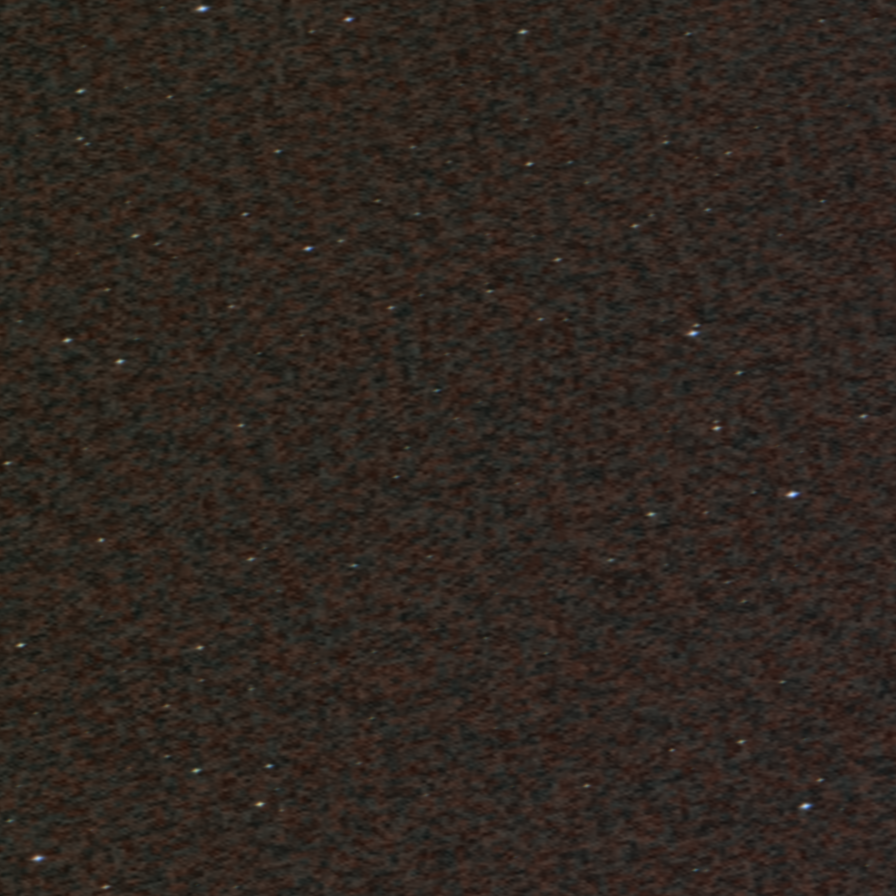
Reproduce this texture procedurally as a three.js fragment shader.

```glsl
// Noisy brown night sky with small, slightly streaked stars.
#define SKY_LEFT vec3(0.180, 0.150, 0.116)
#define SKY_RIGHT vec3(0.192, 0.153, 0.138)
#define GRAIN_SCALE vec2(125.0, 225.0)
#define GRAIN_CONTRAST 0.17
#define WARM_SHIFT vec3(0.075, -0.012, -0.030)
#define TILT 0.20
#define STAR_RADIUS vec2(0.0040, 0.0021)
#define FRINGE 0.0008

varying vec2 vUv;

float hash(vec2 p) {
  return fract(sin(dot(p, vec2(127.1, 311.7))) * 43758.545);
}

float noise(vec2 p) {
  vec2 cell = floor(p);
  vec2 f = fract(p);
  f = f * f * (3.0 - 2.0 * f);
  float low = mix(hash(cell), hash(cell + vec2(1.0, 0.0)), f.x);
  float high = mix(hash(cell + vec2(0.0, 1.0)), hash(cell + vec2(1.0, 1.0)), f.x);
  return mix(low, high, f.y);
}

vec2 rotate(vec2 p, float angle) {
  float c = cos(angle);
  float s = sin(angle);
  return vec2(c * p.x + s * p.y, c * p.y - s * p.x);
}

// Soft elongated spot, tapering to points at its ends
float spot(vec2 offset, float size) {
  vec2 q = abs(rotate(offset, TILT)) / (STAR_RADIUS * size);
  return exp(-dot(q, q) - 0.6 * q.x * q.y);
}

// One jittered star per chosen cell, with red and blue edges
vec3 starLayer(vec2 uv, float cells, float density, float size, vec2 glow, float blueness) {
  vec3 light = vec3(0.0);
  vec2 home = floor(uv * cells);
  for (int y = -1; y <= 1; y++) {
    for (int x = -1; x <= 1; x++) {
      vec2 cell = home + vec2(float(x), float(y));
      vec2 seed = cell + cells * 3.7;
      float present = step(hash(seed), density);
      vec2 jitter = vec2(hash(seed + 17.3), hash(seed + 41.9));
      vec2 offset = uv - (cell + jitter) / cells;
      float power = hash(seed + 73.1);
      float radius = size * mix(0.8, 1.15, power);
      vec2 shift = vec2(FRINGE, -0.3 * FRINGE) * size;
      vec3 shape = vec3(spot(offset + shift, radius),
                        spot(offset, radius),
                        spot(offset - shift, radius));
      vec3 warm = vec3(0.92, 1.0, 0.70);
      vec3 cool = vec3(0.70, 0.98, 1.0);
      vec3 tint = mix(warm, cool, hash(seed + 97.7));
      tint = mix(tint, vec3(0.75, 0.88, 1.15), blueness);
      light += present * shape * tint * mix(glow.x, glow.y, power * power);
    }
  }
  return light;
}

void main() {
  // Slow colour drift towards purple at the lower right
  float drift = smoothstep(0.0, 1.4, vUv.x + 0.4 * (1.0 - vUv.y));
  vec3 color = mix(SKY_LEFT, SKY_RIGHT, drift);

  // Streaky luminance grain and softer colour blotches
  vec2 p = rotate(vUv, TILT);
  float coarse = noise(p * GRAIN_SCALE);
  float fine = noise(rotate(vUv, -0.12) * GRAIN_SCALE * 1.6 + 31.0);
  float grain = 0.62 * coarse + 0.38 * fine - 0.5;
  float warmth = noise(p * GRAIN_SCALE * vec2(0.75, 0.6) + 77.0) - 0.5;
  float blotch = noise(p * 42.0 + 11.0) - 0.5;
  color += GRAIN_CONTRAST * grain * vec3(1.05, 1.0, 0.92);
  color += WARM_SHIFT * (warmth + 0.35 * blotch);

  // Faint, medium and bright stars
  color += starLayer(vUv, 17.0, 0.36, 0.85, vec2(0.08, 0.28), 0.0);
  color += starLayer(vUv, 9.0, 0.50, 1.05, vec2(0.28, 0.62), 0.2);
  color += starLayer(vUv, 4.0, 0.36, 1.40, vec2(0.60, 0.85), 0.9);

  gl_FragColor = vec4(clamp(color, 0.0, 1.0), 1.0);
}
```
